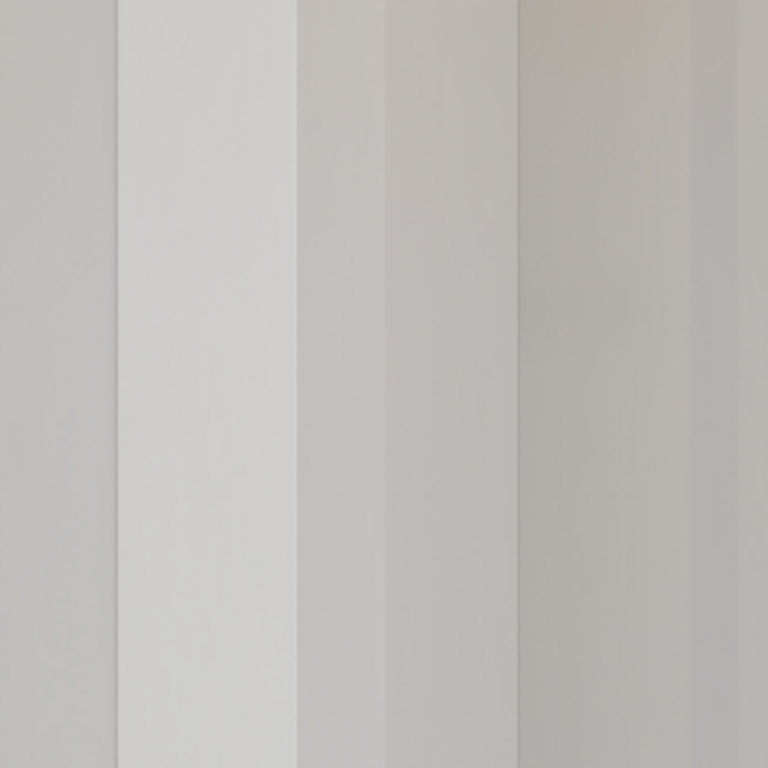
Reproduce this pattern procedurally as a WebGL 2 fragment shader.

```glsl
#version 300 es
precision highp float;
// Pale upright wall panels with soft shading, thin creases and faint plaster grain.
#define EDGE_BRIGHT 0.1535
#define EDGE_MIDDLE 0.3865
#define EDGE_FOLD 0.5015
#define EDGE_SHADE 0.675
#define BAND_START 0.898
#define BAND_END 0.960
#define EDGE_BLUR 0.0014
#define CREASE_DEPTH 0.045
#define GRAIN 0.007

uniform vec2 u_resolution;
out vec4 fragColor;

float hash(vec2 p) {
    return fract(sin(dot(p, vec2(127.1, 311.7))) * 43758.5453);
}

float noise(vec2 p) {
    vec2 i = floor(p), f = fract(p);
    f = f * f * (3.0 - 2.0 * f);
    return mix(mix(hash(i), hash(i + vec2(1.0, 0.0)), f.x),
               mix(hash(i + vec2(0.0, 1.0)), hash(i + 1.0), f.x), f.y);
}

float edge(float x, float at, float blur) {
    return smoothstep(at - blur, at + blur, x);
}

float crease(float x, float at, float width) {
    float d = (x - at) / width;
    return exp(-d * d);
}

// Colour shift across one panel, from its left side to its right side.
vec3 panel(float x, float left, float right, vec3 a, vec3 b) {
    return mix(a, b, clamp((x - left) / (right - left), 0.0, 1.0));
}

void main() {
    vec2 uv = gl_FragCoord.xy / u_resolution;
    float x = uv.x;
    float blur = max(EDGE_BLUR, 0.7 / u_resolution.x);

    // Panels from left to right
    vec3 col = panel(x, 0.0, EDGE_BRIGHT, vec3(0.755, 0.743, 0.733), vec3(0.762, 0.751, 0.745));
    vec3 bright = panel(x, EDGE_BRIGHT, EDGE_MIDDLE, vec3(0.806, 0.803, 0.794), vec3(0.812, 0.809, 0.801));
    vec3 middle = panel(x, EDGE_MIDDLE, EDGE_FOLD, vec3(0.762, 0.748, 0.737), vec3(0.768, 0.754, 0.743));
    vec3 fold = panel(x, EDGE_FOLD, EDGE_SHADE, vec3(0.749, 0.733, 0.720), vec3(0.733, 0.718, 0.704));
    vec3 shade = panel(x, EDGE_SHADE, BAND_START, vec3(0.693, 0.677, 0.657), vec3(0.722, 0.706, 0.688));

    // Soft upright band on the far right
    shade = mix(shade, vec3(0.707, 0.693, 0.683), edge(x, BAND_START, 0.006));
    shade = mix(shade, vec3(0.724, 0.709, 0.694), edge(x, BAND_END, 0.005));

    col = mix(col, bright, edge(x, EDGE_BRIGHT, blur));
    col = mix(col, middle, edge(x, EDGE_MIDDLE, blur));
    col = mix(col, fold, edge(x, EDGE_FOLD, 1.5 * blur));
    col = mix(col, shade, edge(x, EDGE_SHADE, blur));

    // Creases and the light rim beside the bright panel
    col -= CREASE_DEPTH * crease(x, EDGE_BRIGHT - 0.002, 0.003);
    col -= 0.012 * crease(x, EDGE_BRIGHT, 0.014) * (1.0 - edge(x, EDGE_BRIGHT, blur));
    col -= CREASE_DEPTH * crease(x, EDGE_SHADE, 0.0022);
    col += 0.008 * crease(x, EDGE_MIDDLE - 0.003, 0.002);

    // Warm light from the top, cooler tone below
    float top = smoothstep(0.55, 1.0, uv.y);
    float right = edge(x, EDGE_SHADE, blur);
    col += top * vec3(-0.004, -0.007, -0.013);
    col += (1.0 - smoothstep(0.0, 0.5, uv.y)) * vec3(0.000, 0.001, 0.006);
    vec2 glow = (uv - vec2(0.79, 1.02)) / vec2(0.11, 0.10);
    col += right * exp(-dot(glow, glow)) * vec3(0.008, -0.006, -0.022);

    // Faint shadow across the upper part of the shaded wall
    float dim = (uv.y - 0.60) / 0.055;
    col -= right * (1.0 - edge(x, 0.86, 0.06)) * 0.008 * exp(-dim * dim);

    // Plaster grain, stretched upright
    float grain = noise(uv * vec2(170.0, 110.0)) + noise(uv * vec2(75.0, 12.0)) - 1.0;
    col += GRAIN * 0.5 * grain;

    fragColor = vec4(col, 1.0);
}
```
